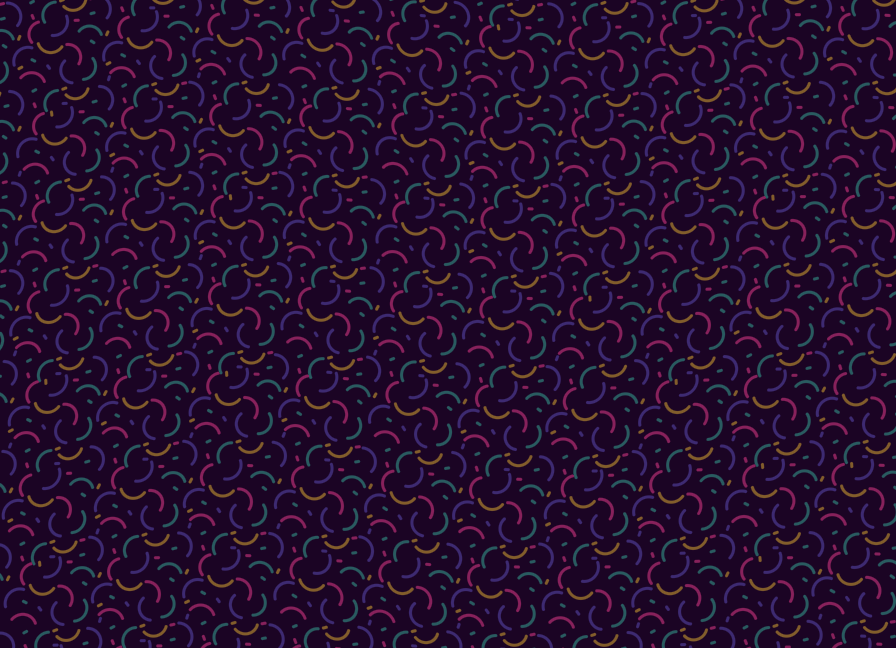
This pattern is drawn by a Shadertoy shader. Its source:

```glsl
// Confetti of thin round-capped arcs and short dashes on a dark plum ground.
// A motif of staggered cells repeats with one arc per cell; dashes fill those
// gaps between arcs that have room. Motifs wander slightly.

const float MOTIFS_HIGH  = 7.2;             // motifs per canvas height
const vec2  GRID         = vec2(3.0, 4.0);  // cells per motif
const float HALF_STROKE  = 0.0168;          // sizes below in motif units
const float ARC_RADIUS   = 0.148;
const float ARC_SPREAD   = 1.05;            // half opening angle
const float DASH_HALF    = 0.017;
const float DASH_ROOM    = 0.042;           // clearance a dash needs
const float CELL_JITTER  = 0.036;
const float MOTIF_JITTER = 0.04;
const float DRIFT        = 0.07;
const float EDGE_PIXELS  = 1.15;
const float GOLDEN_ANGLE = 2.39996;

const vec3 GROUND  = vec3(0.107, 0.014, 0.142);
const vec3 PURPLE  = vec3(0.24, 0.165, 0.445);
const vec3 MAGENTA = vec3(0.53, 0.13, 0.355);
const vec3 TEAL    = vec3(0.16, 0.355, 0.375);
const vec3 GOLD    = vec3(0.51, 0.365, 0.17);

vec2 hash2(vec2 p) {
    vec3 q = fract(vec3(p.xyx) * vec3(0.1031, 0.1030, 0.0973));
    q += dot(q, q.yzx + 33.33);
    return fract((q.xx + q.yz) * q.zy);
}

vec3 palette(float index) {
    float k = mod(index, 4.0);
    return k < 0.5 ? PURPLE : k < 1.5 ? TEAL : k < 2.5 ? GOLD : MAGENTA;
}

vec2 direction(float angle) {
    return vec2(cos(angle), sin(angle));
}

// Cell of the staggered lattice that holds p, stepped by offset
vec2 cellAt(vec2 p, vec2 offset) {
    float row = floor(p.y * GRID.y) + offset.y;
    return vec2(floor(p.x * GRID.x - 0.5 * mod(row, 2.0)) + offset.x, row);
}

vec2 cellCenter(vec2 cell) {
    vec2 wander = MOTIF_JITTER * (hash2(floor(cell / GRID) + 91.0) - 0.5);
    return (cell + vec2(0.5 + 0.5 * mod(cell.y, 2.0), 0.5)) / GRID + wander;
}

// Arc whose middle lies near the local origin, bulging along dir
float arcDistance(vec2 p, vec2 dir, float radius, float spread) {
    p += dir * radius * 0.85;
    vec2 v = vec2(abs(dot(p, vec2(dir.y, -dir.x))), dot(p, dir));
    vec2 tip = vec2(sin(spread), cos(spread));
    float d = tip.y * v.x > tip.x * v.y
        ? length(v - radius * tip)
        : abs(length(v) - radius);
    return d - HALF_STROKE;
}

float dashDistance(vec2 p, vec2 dir) {
    float along = clamp(dot(p, dir), -DASH_HALF, DASH_HALF);
    return length(p - dir * along) - HALF_STROKE;
}

// Nearest arc: x is its distance, y its colour index
vec2 arcField(vec2 p) {
    vec2 best = vec2(1.0, 0.0);
    for (int n = 0; n < 9; n++) {
        vec2 cell = cellAt(p, vec2(n % 3 - 1, n / 3 - 1));
        vec2 slot = mod(cell, GRID);
        vec2 shape = hash2(slot + 17.0);
        vec2 center = cellCenter(cell)
                    + CELL_JITTER * (hash2(slot + 5.0) - 0.5);
        float turn = (slot.x + GRID.x * slot.y) * GOLDEN_ANGLE + 0.5 * shape.x;
        float d = arcDistance(p - center, direction(turn),
            ARC_RADIUS * mix(0.94, 1.06, shape.x),
            ARC_SPREAD * mix(0.92, 1.08, shape.y));
        // Colour order keeps neighbouring arcs different
        float colour = mod(slot.y, 2.0) > 0.5
            ? slot.x + 3.0
            : ceil(slot.x * (1.0 + 0.25 * slot.y));
        if (d < best.x) best = vec2(d, colour);
    }
    return best;
}

void mainImage(out vec4 fragColor, in vec2 fragCoord) {
    float pixel = MOTIFS_HIGH / iResolution.y;
    float edge = EDGE_PIXELS * pixel;
    vec2 p = fragCoord * pixel;
    p += DRIFT * sin(p.yx * vec2(0.7, 0.9) + vec2(1.0, 2.5));

    vec2 nearest = arcField(p);

    // Two gaps per cell: above and below the link to the next cell
    for (int n = 0; n < 18; n++) {
        int k = n / 2;
        float side = float(n % 2);
        vec2 cell = cellAt(p, vec2(k % 3 - 1, k / 3 - 1));
        vec2 slot = mod(cell, GRID);
        float id = slot.x + GRID.x * slot.y;
        vec2 gap = cellCenter(cell) + vec2(0.5, 0.33 - 0.66 * side) / GRID;
        float angle = 6.2832 * hash2(slot + 43.0 + 9.0 * side).x;
        float d = dashDistance(p - gap, direction(angle));
        if (d < min(edge, nearest.x) && arcField(gap).x > DASH_ROOM)
            nearest = vec2(d, id + 1.0 + 2.0 * side);
    }

    float cover = clamp(0.5 - nearest.x / edge, 0.0, 1.0);
    fragColor = vec4(mix(GROUND, palette(nearest.y), cover), 1.0);
}
```
